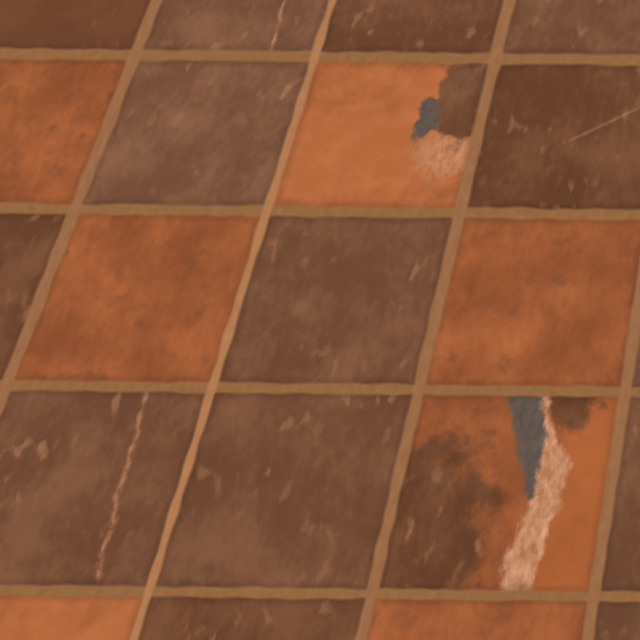
Give the GLSL for this texture, as a WebGL 1 fragment shader.

```glsl
precision highp float;
// Worn terracotta and brown floor tiles in slanted perspective, with tan grout, flecks and chips.
uniform vec2 u_resolution;

vec2 gradientAt(vec2 cell) {
  vec2 q = vec2(dot(cell, vec2(127.1, 311.7)), dot(cell, vec2(269.5, 183.3)));
  return fract(sin(q) * 43758.55) * 2.0 - 1.0;
}

float gradientNoise(vec2 p) {
  vec2 i = floor(p), f = fract(p);
  vec2 w = f * f * f * (f * (f * 6.0 - 15.0) + 10.0);
  vec2 e = vec2(1.0, 0.0);
  float low = mix(dot(gradientAt(i), f), dot(gradientAt(i + e), f - e), w.x);
  float high = mix(dot(gradientAt(i + e.yx), f - e.yx), dot(gradientAt(i + 1.0), f - 1.0), w.x);
  return mix(low, high, w.y);
}

float fbm(vec2 p) {
  float sum = 0.0, amp = 0.7;
  for (int i = 0; i < 4; i++) {
    sum += amp * gradientNoise(p);
    p = p * 2.03 + 17.3;
    amp *= 0.55;
  }
  return sum;
}

float segment(vec2 p, vec2 a, vec2 b) {
  vec2 d = b - a;
  return length(p - a - d * clamp(dot(p - a, d) / dot(d, d), 0.0, 1.0));
}

float isTile(vec2 id, float column, float row) {
  return step(distance(id, vec2(column, row)), 0.5);
}

// Soft mask: 1 inside (d < 0), 0 outside.
float inside(float d, float soft) {
  return 1.0 - smoothstep(-soft, soft, d);
}

void main() {
  vec2 p = gl_FragCoord.xy / u_resolution;
  p.y = 1.0 - p.y;

  // Perspective floor coordinates: one unit per tile, rows counted downwards.
  float depth = p.y - 0.0104 * (p.x - 0.5) + 3.492;
  vec2 tileSize = vec2(0.2755 + 0.0789 * p.y, depth * depth / 56.61);
  vec2 uv = vec2((p.x - 0.7953 + 0.232 * p.y) / tileSize.x, 15.81 - 56.61 / depth);
  vec2 id = floor(uv), t = uv - id;

  // Shared noise: broad stains, fine grain and ragged edges.
  float stain = fbm(uv * vec2(3.0, 2.4) + id * 5.3);
  float grain = fbm(uv * vec2(24.0, 13.0));
  float ragged = fbm(uv * 7.0 + 3.7);

  // Brown tiles, with vertically smeared tan flecks in clumps.
  vec3 brown = mix(vec3(0.42, 0.27, 0.185), vec3(0.51, 0.34, 0.24),
                   smoothstep(-0.35, 0.5, stain + 0.4 * grain));
  brown += 0.035 * gradientAt(id + 4.0).x + 0.02 * (1.0 - p.y);
  float fleck = smoothstep(0.16, 0.5, gradientNoise(uv * vec2(15.0, 8.0)) + 0.35 * grain);
  fleck *= smoothstep(-0.25, 0.35, gradientNoise(uv * 2.7 + 8.0));
  brown = mix(brown, vec3(0.69, 0.49, 0.34), 0.6 * fleck);

  // Terracotta tiles, two of them brighter and less worn.
  float bright = isTile(id, -1.0, 0.0) + isTile(id, -2.0, 3.0);
  vec3 terracotta = mix(vec3(0.54, 0.30, 0.18), vec3(0.71, 0.41, 0.24),
                        smoothstep(-0.55, 0.65, stain + 0.3 * grain + 0.5 * bright));
  terracotta = mix(terracotta, vec3(0.78, 0.47, 0.28), 0.5 * bright * smoothstep(-0.2, 0.4, ragged));
  terracotta = mix(terracotta, vec3(0.47, 0.29, 0.20),
                   0.55 * (1.0 - bright) * smoothstep(0.1, 0.5, ragged));

  // Checkered layout, broken by two all-brown rows.
  float plainRow = step(abs(id.y + 1.0), 0.5) + step(abs(id.y - 2.0), 0.5);
  vec3 color = mix(brown, terracotta, mod(id.x + id.y, 2.0) * (1.0 - plainRow));
  color = mix(color, vec3(0.42, 0.24, 0.15), 0.6 * isTile(id, -3.0, -1.0));

  vec3 slate = vec3(0.39, 0.33, 0.30) + 0.07 * grain;
  vec3 flake = vec3(0.76, 0.53, 0.39) + 0.22 * grain;

  // Bright tile with its upper right corner chipped off.
  float chipped = isTile(id, -1.0, 0.0);
  float chip = length((t - vec2(0.91, 0.27)) / vec2(0.19, 0.31)) - 1.0 + 0.5 * ragged;
  float bruise = length((t - vec2(0.70, 0.39)) / vec2(0.06, 0.15)) - 1.0 + ragged;
  float crumbs = length((t - vec2(0.87, 0.64)) / vec2(0.17, 0.14)) - 1.0 + 1.4 * grain;
  color = mix(color, flake, 0.75 * chipped * inside(crumbs, 0.3));
  color = mix(color, brown, chipped * inside(chip, 0.12));
  color = mix(color, slate, chipped * inside(bruise, 0.2));

  // Split tile: stained terracotta, a slate wedge and a flaking scar.
  float split = isTile(id, 0.0, 2.0);
  float scar = 0.62 + 0.10 * smoothstep(0.0, 0.37, t.y) - 0.08 * smoothstep(0.4, 1.0, t.y);
  float fromScar = t.x - scar + 0.05 * ragged;
  float soot = length((t - vec2(0.10, 0.72)) / vec2(0.36, 0.48)) - 1.0 + 0.8 * ragged;
  float topSoot = length((t - vec2(0.75, 0.05)) / vec2(0.13, 0.16)) - 1.0 + ragged;
  vec3 splitColor = mix(terracotta, vec3(0.72, 0.40, 0.21), 0.6 * smoothstep(0.0, 0.1, fromScar));
  splitColor = mix(splitColor, brown, max(inside(soot, 0.25), inside(topSoot, 0.25)));
  float wedge = max(fromScar, 0.42 + 0.38 * t.y - t.x + 0.05 * ragged);
  splitColor = mix(splitColor, slate, inside(max(wedge, t.y - 0.62), 0.02));
  float scarWidth = mix(0.018, 0.07, smoothstep(0.2, 0.4, t.y)) + 0.025 * grain;
  splitColor = mix(splitColor, flake, inside(abs(fromScar) - scarWidth, 0.018));
  color = mix(color, splitColor, split);

  // Hairline cracks and a pale scratch.
  float cracked = isTile(id, -2.0, 2.0) + isTile(id, -2.0, -1.0);
  float crack = abs(t.x - 0.69 - 0.06 * t.y + 0.03 * ragged) - 0.009;
  color = mix(color, flake, 0.7 * cracked * inside(crack, 0.014) * smoothstep(-0.4, 0.2, grain + 0.1));
  float scratch = segment(t, vec2(0.5, 0.54), vec2(0.86, 0.31)) - 0.006 + 0.012 * ragged;
  color = mix(color, flake, 0.5 * isTile(id, 0.0, 0.0) * inside(scratch, 0.016));

  // Grout with wavering edges; one joint is thinner and paler.
  vec2 joint = floor(uv + 0.5);
  vec2 d = abs(uv - joint) * tileSize + 0.004 * gradientNoise(p * 24.0) + 0.0015 * grain;
  float pale = step(abs(joint.x + 1.0), 0.5);
  float across = inside(d.y - 0.0085, 0.0035);
  float down = inside(d.x - mix(0.0095, 0.0068, pale), 0.0035);
  color *= 1.0 - 0.13 * inside(min(d.x, d.y) - 0.014, 0.008);
  color = mix(color, vec3(0.59, 0.41, 0.26) + 0.05 * grain, across);
  color = mix(color, mix(vec3(0.61, 0.42, 0.28), vec3(0.70, 0.48, 0.32), pale) + 0.05 * grain, down);

  gl_FragColor = vec4(color, 1.0);
}
```
